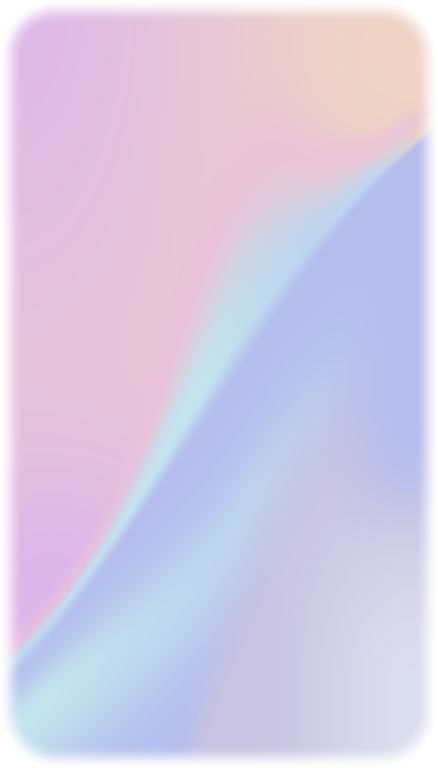
A WebGL 2 fragment shader for this background:

```glsl
#version 300 es
precision highp float;
// Soft pastel wave: a curved ridge splits a rose sky from a periwinkle slope.
// Each side layers gaussian glows and smooth bands measured from the ridge,
// and a blurred rounded rectangle fades the whole into a white border.

uniform vec2 u_resolution;
out vec4 outColor;

const vec3 WHITE      = vec3(1.0);
const vec3 ROSE       = vec3(0.905, 0.780, 0.830);
const vec3 PINK       = vec3(0.920, 0.755, 0.850);
const vec3 ORCHID     = vec3(0.862, 0.718, 0.918);
const vec3 PEACH      = vec3(0.935, 0.830, 0.775);
const vec3 AQUA       = vec3(0.765, 0.895, 0.930);
const vec3 SKY        = vec3(0.742, 0.835, 0.935);
const vec3 PERIWINKLE = vec3(0.708, 0.740, 0.930);
const vec3 MAUVE      = vec3(0.788, 0.770, 0.885);
const vec3 SILVER     = vec3(0.855, 0.865, 0.930);

// Frame sizes are fractions of the canvas width
const float FRAME_INSET  = 0.018;
const float FRAME_RADIUS = 0.110;
const float BLUR_OUT     = 0.020;
const float BLUR_IN      = 0.034;

const float BULGE_CENTER = 0.55;
const float BULGE_SIZE   = 0.20;

float gauss(float x) { return exp(-x * x); }

float glow(vec2 uv, vec2 center, vec2 size) {
    vec2 q = (uv - center) / size;
    return exp(-dot(q, q));
}

float fall(float from, float to, float x) { return 1.0 - smoothstep(from, to, x); }

// Height of the S-shaped ridge
float ridgeHeight(float x) {
    float d = x - 0.42;
    return 0.425 + 0.87 * d - d * d * d * (0.64 - 0.27 * d);
}

float roundedBox(vec2 p, vec2 halfSize, float radius) {
    vec2 q = abs(p) - halfSize + radius;
    return length(max(q, 0.0)) + min(max(q.x, q.y), 0.0) - radius;
}

// Rose sky with a cyan crest and a pink rim along the ridge
vec3 upperSide(vec2 uv, float height, float bulge) {
    vec3 color = mix(ROSE, PEACH, glow(uv, vec2(0.93, 0.93), vec2(0.48, 0.22)));
    color = mix(color, ORCHID, 0.85 * glow(uv, vec2(0.0, 1.0), vec2(0.42, 0.42)));
    color = mix(color, ORCHID, glow(uv, vec2(0.12, 0.23), vec2(0.42, 0.19)));

    float t = height / (0.018 + 0.125 * bulge);
    color = mix(color, PINK, 0.7 * gauss((t - 1.55) / 0.6));
    vec3 crest = mix(AQUA, SKY, smoothstep(0.42, 0.72, uv.x));
    float crestAmount = fall(0.25, 1.6, t) * fall(0.82, 1.0, uv.x);
    return mix(color, crest, crestAmount);
}

// Periwinkle slope with a diagonal beam, a mauve fold and a silver sheen
vec3 lowerSide(vec2 uv, float depth) {
    float spread = smoothstep(0.05, 0.55, uv.x);
    float q = depth - (0.08 + 0.14 * spread);
    float beamWidth = q < 0.0 ? mix(0.045, 0.085, spread) : 0.105;
    float beam = gauss(q / beamWidth) * fall(0.55, 0.95, uv.x);
    vec3 beamColor = mix(AQUA, SKY, smoothstep(0.05, 0.5, uv.x));
    vec3 color = mix(PERIWINKLE, beamColor, beam);

    float foldEdge = 0.43 + 0.4 * uv.y + 0.5 * uv.y * uv.y;
    float foldSoft = 0.03 + 0.28 * uv.y;
    float fold = smoothstep(-foldSoft, foldSoft, uv.x - foldEdge);
    color = mix(color, MAUVE, fold * fall(0.36, 0.62, uv.y));

    float sheen = smoothstep(0.58, 0.93, uv.x) * fall(0.12, 0.42, uv.y);
    color = mix(color, SILVER, sheen);

    float rightShade = smoothstep(0.74, 0.93, uv.x) * smoothstep(0.27, 0.45, uv.y);
    return mix(color, PERIWINKLE, rightShade);
}

void main() {
    vec2 uv = gl_FragCoord.xy / u_resolution;
    float height = uv.y - ridgeHeight(uv.x);
    float bulge = gauss((uv.x - BULGE_CENTER) / BULGE_SIZE);

    // Join both sides; the seam is crisp at the ends and soft in the middle
    float seam = 0.005 + 0.018 * bulge + 0.008 * fall(0.1, 0.5, uv.x);
    float above = smoothstep(-seam, seam * 1.4, height);
    vec3 color = mix(lowerSide(uv, -height), upperSide(uv, height, bulge), above);

    // Blurred white border
    vec2 halfCanvas = 0.5 * u_resolution / u_resolution.x;
    vec2 p = (2.0 * uv - 1.0) * halfCanvas;
    float edge = roundedBox(p, halfCanvas - FRAME_INSET, FRAME_RADIUS);
    color = mix(color, WHITE, smoothstep(-BLUR_IN, BLUR_OUT, edge));

    outColor = vec4(color, 1.0);
}
```
